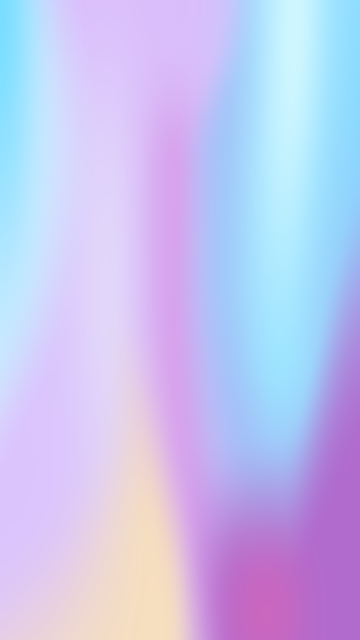
Give the GLSL for this background, as a WebGL 1 fragment shader.

```glsl
precision highp float;
// Soft iridescent backdrop: tall blurred bands of cyan, lavender, orchid and blue
// over a cream glow and a violet corner. Each band is a bell or smoothstep mask
// whose centre and width drift with height, mixed in from back to front.

uniform vec2 u_resolution;

// Bell curve with separate widths left and right of its centre
float bell(float d, float leftWidth, float rightWidth) {
    float t = d / (d < 0.0 ? leftWidth : rightWidth);
    return exp(-t * t);
}

vec3 leftSide(vec2 p) {
    vec3 color = mix(vec3(0.86, 0.77, 0.99), vec3(0.855, 0.74, 0.985), smoothstep(0.7, 1.0, p.y));

    // Pale lavender band
    float pale = bell(p.x - 0.3, 0.1, 0.09) * bell(p.y - 0.55, 0.35, 0.32);
    color = mix(color, vec3(0.885, 0.845, 0.98), pale);

    // Icy light on the left with a cyan rim
    float bulge = p.y - 0.78;
    float iceEdge = 0.19 - 1.1 * bulge * bulge;
    float ice = 1.0 - smoothstep(-0.11, 0.11, p.x - iceEdge);
    color = mix(color, vec3(0.83, 0.925, 1.0), ice);
    float rim = bell(p.x, 0.1, 0.1) * smoothstep(0.3, 1.0, p.y);
    color = mix(color, vec3(0.48, 0.87, 1.0), rim);

    // Cream glow, narrowing upward into a leaning ridge
    float ridge = 0.45 - 0.5 * p.y * p.y;
    float cream = bell(p.x - ridge, 0.45 * exp(-5.2 * p.y), 0.1);
    cream *= 1.0 - smoothstep(0.15, 0.55, p.y);
    return mix(color, vec3(0.965, 0.875, 0.745), cream);
}

vec3 rightSide(vec3 color, vec2 p) {
    // Orchid ribbon, curving right toward the bottom
    float bend = max(0.55 - p.y, 0.0);
    float ribbonX = 0.485 + 0.6 * bend * bend;
    float ribbon = bell(p.x - ribbonX, 0.085, 0.1) * (1.0 - smoothstep(0.73, 0.95, p.y));
    color = mix(color, vec3(0.845, 0.635, 0.925), ribbon);

    // Periwinkle field, brighter toward the upper right
    float blueX = ribbonX + 0.07 + 0.12 * smoothstep(0.75, 1.0, p.y);
    float blueSoft = 0.07 + 0.08 * (1.0 - p.y) * (1.0 - p.y);
    vec3 blue = mix(vec3(0.645, 0.74, 0.965), vec3(0.49, 0.8, 0.99),
                    smoothstep(0.75, 1.0, p.x) * smoothstep(0.4, 0.9, p.y));
    color = mix(color, blue, smoothstep(-blueSoft, blueSoft, p.x - blueX));

    // Cyan column and its icy core
    float columnX = 0.78 + 0.04 * smoothstep(0.5, 1.0, p.y);
    float column = bell(p.x - columnX, 0.09 + 0.06 * smoothstep(0.3, 0.6, p.y),
                        0.07 + 0.3 * p.y * p.y);
    color = mix(color, vec3(0.58, 0.88, 1.0), column * smoothstep(0.2, 0.45, p.y));
    float core = bell(p.x - columnX, 0.1, 0.085) * smoothstep(0.25, 0.95, p.y);
    color = mix(color, vec3(0.81, 0.965, 1.0), core);

    // Violet floor, rising along the right border
    float rise = smoothstep(0.78, 1.02, p.x);
    float violetSoft = 0.13 + 0.1 * rise;
    float violet = smoothstep(-violetSoft, violetSoft, 0.2 + 0.31 * rise - p.y);
    violet *= smoothstep(0.48, 0.68, p.x);
    color = mix(color, vec3(0.69, 0.42, 0.805), violet);

    // Magenta glow low in the violet
    float glow = bell(p.x - 0.74, 0.12, 0.11) * bell(p.y - 0.04, 0.12, 0.12);
    return mix(color, vec3(0.81, 0.4, 0.74), 0.85 * glow);
}

void main() {
    vec2 p = gl_FragCoord.xy / u_resolution;
    gl_FragColor = vec4(rightSide(leftSide(p), p), 1.0);
}
```
